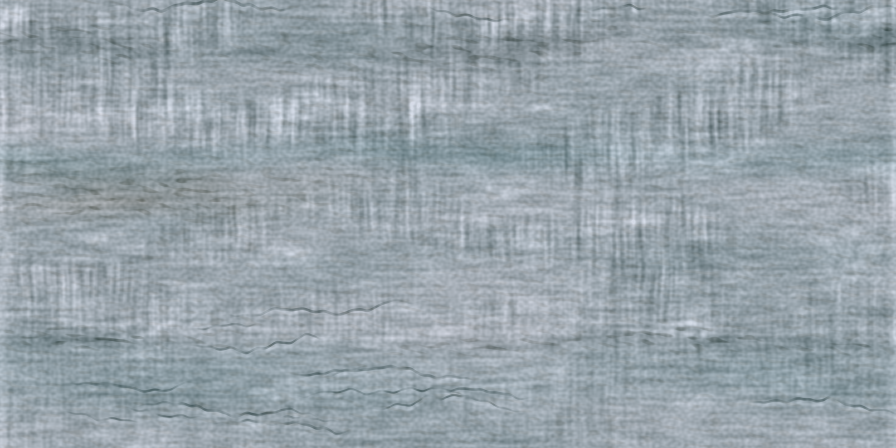
This texture is drawn by a WebGL 2 fragment shader. Its source:

```glsl
#version 300 es
precision highp float;
// Weathered blue-grey painted wood: stretched gradient noise gives broad tone,
// lengthwise grain and crosswise brushed threads; darker bands, chalky wear,
// contour grain and wandering cracks are laid over it along the board.

#define BASE_TONE 0.645
#define CONTRAST 1.1
#define THREAD_AMOUNT 0.62
#define GRAIN_AMOUNT 0.30
#define SPECKLE_AMOUNT 0.27
#define CHALK_AMOUNT 0.32
#define CRACK_COUNT 20
#define CRACK_WIDTH 0.0016
#define DARK_PAINT vec3(0.40, 0.46, 0.48)
#define PALE_PAINT vec3(0.72, 0.76, 0.80)

uniform vec2 u_resolution;
out vec4 fragColor;

vec2 hash2(vec2 p) {
  vec3 q = fract(p.xyx * vec3(0.1031, 0.1030, 0.0973));
  q += dot(q, q.yzx + 33.33);
  return fract((q.xx + q.yz) * q.zy);
}

float cornerSlope(vec2 cell, vec2 offset) {
  float angle = 6.2832 * hash2(cell).x;
  return dot(vec2(cos(angle), sin(angle)), offset);
}

float noise(vec2 p) {
  vec2 i = floor(p), f = p - i;
  vec2 s = f * f * f * (f * (f * 6.0 - 15.0) + 10.0);
  vec2 e = vec2(1.0, 0.0);
  float low = mix(cornerSlope(i, f), cornerSlope(i + e, f - e), s.x);
  float high = mix(cornerSlope(i + e.yx, f - e.yx), cornerSlope(i + 1.0, f - 1.0), s.x);
  return mix(low, high, s.y);
}

float fbm(vec2 p) {
  float sum = 0.0, amp = 1.0;
  for (int i = 0; i < 4; i++) {
    sum += amp * noise(p);
    p = p * 2.03 + vec2(17.3, 9.1);
    amp *= 0.5;
  }
  return sum;
}

float band(float y, float center, float width) {
  float d = (y - center) / width;
  return exp(-d * d);
}

// Crosswise threads: narrow in x, long in y, fading in and out by column.
float threads(vec2 p) {
  float sway = 0.006 * noise(p * vec2(4.0, 9.0));
  float x = p.x + sway;
  float t = 0.65 * noise(vec2(x * 74.0, p.y * 6.0));
  t += 0.45 * noise(vec2(x * 33.0 + 5.0, p.y * 4.0 + 31.0));
  t += 0.40 * noise(vec2(x * 108.0 + 9.0, p.y * 11.0 + 57.0));
  return t * (1.0 + 0.9 * noise(vec2(x * 18.0, p.y * 9.0 + 80.0)));
}

// Signed tone of all cracks: dark split with a worn pale lip below it.
float cracks(vec2 p, float aspect, float px) {
  float dark = 0.0, pale = 0.0;
  for (int i = 0; i < CRACK_COUNT; i++) {
    float id = float(i);
    vec2 h = hash2(vec2(id, 3.7)), k = hash2(vec2(id, 9.1));
    float y = i % 4 == 0 ? 0.96 + 0.035 * h.y : 0.03 + 0.28 * h.y;
    float u = abs(p.x - h.x * aspect) / (0.07 + 0.20 * k.x);
    float taper = 1.0 - smoothstep(0.3, 1.0, u);
    float d = p.y - y - 0.05 * noise(vec2(p.x * 5.0, id * 7.3));
    d -= 0.012 * noise(vec2(p.x * 30.0, id * 3.1));
    float w = CRACK_WIDTH * (0.4 + k.y) * taper;
    dark = max(dark, taper * (1.0 - smoothstep(w, w + 1.4 * px, abs(d))));
    pale = max(pale, taper * (1.0 - smoothstep(w, w + 0.007, abs(d + 0.007))));
  }
  float broken = clamp(0.65 + 1.5 * noise(p * vec2(22.0, 40.0)), 0.0, 1.0);
  return broken * (0.24 * pale - 0.55 * dark);
}

void main() {
  float px = 1.0 / u_resolution.y;
  float aspect = u_resolution.x * px;
  vec2 p = gl_FragCoord.xy * px;

  // Broad tone and the darker bands along the board
  float broad = fbm(p * vec2(1.4, 6.0) + 3.0);
  float patchy = clamp(0.55 + 1.5 * fbm(p * vec2(2.2, 8.0) + 40.0), 0.0, 1.3);
  float y = p.y + 0.04 * noise(p * vec2(2.0, 3.0) + 70.0);
  float topBand = band(y, 0.91, 0.04) * patchy;
  float tealBand = band(y, 0.65, 0.035) + 0.6 * band(y, 0.17, 0.08);
  float brownPatch = band(y, 0.56, 0.07) * (1.0 - smoothstep(0.1, 1.1, p.x)) * patchy;
  float lowBand = band(y, 0.24, 0.02) * patchy;
  float tone = 0.24 * broad - 0.26 * topBand - 0.12 * tealBand;
  tone -= 0.22 * brownPatch + 0.18 * lowBand;

  // Threads, strongest on the upper two thirds
  float gate = smoothstep(-0.3, 0.2, noise(p * vec2(2.5, 6.0) + 11.0));
  gate *= mix(0.45, 1.1, smoothstep(0.22, 0.38, p.y)) * (1.0 - 0.5 * topBand);
  tone += THREAD_AMOUNT * gate * threads(p);

  // Lengthwise grain, speckle and rough flecks
  tone += GRAIN_AMOUNT * noise(p * vec2(8.0, 96.0));
  tone += 0.7 * GRAIN_AMOUNT * noise(p * vec2(15.0, 48.0) + 23.0);
  tone += SPECKLE_AMOUNT * noise(p * vec2(92.0, 112.0) + 7.0);
  float fleck = smoothstep(0.08, 0.4, noise(vec2(p.x * 26.0, p.y * 88.0 + p.x * 9.0)));
  tone -= fleck * (0.10 + 0.28 * (topBand + brownPatch + lowBand));

  // Contour grain and chalky wear
  float rings = sin(32.0 * noise(p * vec2(2.6, 11.0) + 15.0));
  tone += 0.11 * rings * band(y, 0.28, 0.035) * patchy;
  float chalk = smoothstep(0.1, 0.6, fbm(p * vec2(4.0, 10.0) + 90.0));
  tone += CHALK_AMOUNT * chalk * (0.6 + noise(p * vec2(50.0, 40.0)));

  // Cracks and pale worn ends
  tone += cracks(p, aspect, px);
  float edge = min(p.x, aspect - p.x);
  tone += 0.22 * (1.0 - smoothstep(0.0, 0.025, edge));

  // Paint colour with slight teal and brown drift
  tone = clamp(BASE_TONE + CONTRAST * tone, -0.5, 1.35);
  vec3 color = mix(DARK_PAINT, PALE_PAINT, tone);
  color += vec3(-0.022, 0.002, 0.004) * (tealBand - 0.8 * broad - 0.2);
  color += vec3(0.03, 0.006, -0.016) * (brownPatch + 0.4 * fleck);
  fragColor = vec4(color, 1.0);
}
```
